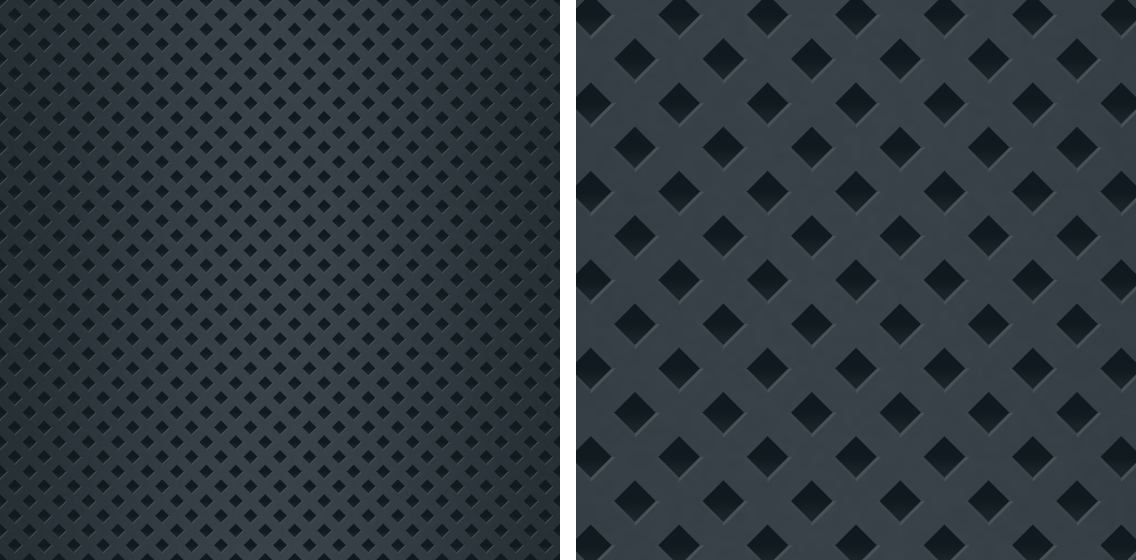
Left: the whole. Right: its middle third, enlarged.
Write a Shadertoy shader that draws this pattern.

```glsl
// Dark metal plate with staggered diamond perforations and lit lower bevels.

float hash(vec2 p) {
    return fract(sin(dot(p, vec2(127.1, 311.7))) * 43758.5453);
}

// Value noise whose lattice wraps after `period` cells
float wrapNoise(vec2 p, float period) {
    vec2 i = floor(p), f = fract(p);
    f = f * f * (3.0 - 2.0 * f);
    vec2 lo = mod(i, period), hi = mod(i + 1.0, period);
    return mix(mix(hash(lo), hash(vec2(hi.x, lo.y)), f.x),
               mix(hash(vec2(lo.x, hi.y)), hash(hi), f.x), f.y);
}

// Offset to the nearest hole centre: cell corners and cell middles
vec2 nearestHole(vec2 p) {
    vec2 corner = fract(p + 0.5) - 0.5;
    vec2 middle = fract(p) - 0.5;
    return abs(corner.x) + abs(corner.y) < abs(middle.x) + abs(middle.y) ? corner : middle;
}

void mainImage(out vec4 fragColor, in vec2 fragCoord) {
    vec2 uv = fragCoord / iResolution.xy;
    float repeats = 19.0;
    float aa = 0.6 * repeats / min(iResolution.x, iResolution.y);

    vec2 q = nearestHole(uv * repeats);
    float d = (abs(q.x) + abs(q.y) - 0.235) * 0.7071;

    // Plate: broad vertical sheen with faint grain
    float sheen = pow(0.5 - 0.5 * cos(6.2831853 * uv.x), 0.75);
    vec3 color = mix(vec3(0.150, 0.187, 0.208), vec3(0.220, 0.258, 0.282), sheen);
    color += 0.010 * (wrapNoise(uv * 190.0, 190.0) - 0.5);

    // Bevel: bright on the lower right, faint on the lower left
    float rim = 1.0 - smoothstep(0.035 - aa, 0.035 + aa, d);
    float below = smoothstep(aa, -aa, q.y);
    float facing = mix(0.15, 0.85, smoothstep(-aa, aa, q.x));
    color = mix(color, vec3(0.29, 0.335, 0.355), rim * below * facing);

    // Hole: shadowed at the top, slightly lit towards the bottom
    float depth = smoothstep(-0.20, 0.02, q.y);
    vec3 hole = mix(vec3(0.105, 0.140, 0.160), vec3(0.063, 0.100, 0.120), depth);
    color = mix(color, hole, 1.0 - smoothstep(-aa, aa, d));

    fragColor = vec4(color, 1.0);
}
```
